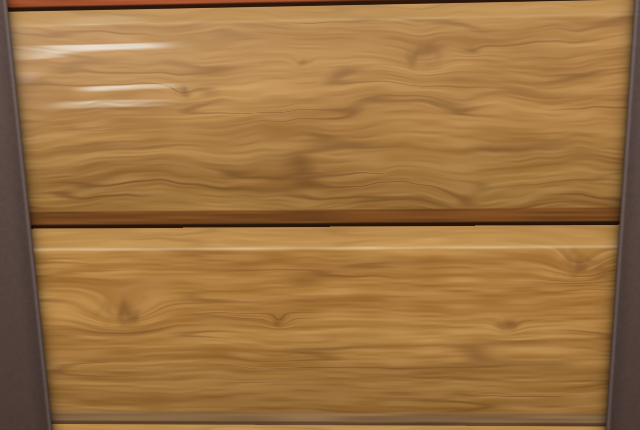
Reproduce this texture procedurally as a WebGL 2 fragment shader.

```glsl
#version 300 es
precision highp float;
// Two bevelled wood-grain siding planks held between dark metal side rails.
uniform vec2 u_resolution;
out vec4 fragColor;

float hash(vec2 p) {
    p = fract(p * vec2(0.1031, 0.1173));
    p += dot(p, p.yx + 33.33);
    return fract((p.x + p.y) * p.x * 57.0);
}

float noise(vec2 p) {
    vec2 i = floor(p), f = fract(p);
    f = f * f * (3.0 - 2.0 * f);
    return mix(mix(hash(i), hash(i + vec2(1, 0)), f.x),
               mix(hash(i + vec2(0, 1)), hash(i + vec2(1, 1)), f.x), f.y);
}

float fbm(vec2 p) {
    float sum = 0.0, amp = 0.5;
    for (int i = 0; i < 4; i++) {
        sum += amp * noise(p);
        p = p * 2.03 + 7.1;
        amp *= 0.5;
    }
    return sum;
}

// Thin lines where the noise crosses its middle value.
float veins(vec2 p, float width) {
    return 1.0 - smoothstep(0.0, width, abs(noise(p) - 0.5));
}

// Knot centres and sizes.
const vec3 KNOTS[8] = vec3[8](
    vec3(0.98, 0.874, 0.035), vec3(0.287, 0.273, 0.042),
    vec3(1.347, 0.39, 0.034), vec3(0.649, 0.254, 0.014),
    vec3(1.18, 0.24, 0.017), vec3(0.707, 0.855, 0.016),
    vec3(0.426, 0.787, 0.015), vec3(1.09, 0.884, 0.017));

vec3 woodColor(vec2 p, float row) {
    float upper = 1.0 - clamp(row, 0.0, 1.0);
    // Grain height field, bent around the knots.
    float bend = mix(0.045, 0.11, upper);
    float height = p.y + bend * (fbm(p * vec2(2.6, 4.0) + row * 9.0) - 0.5);
    float core = 0.0;
    for (int i = 0; i < 8; i++) {
        vec3 k = KNOTS[i];
        vec2 d = (p - k.xy) / k.z;
        height += k.z * 1.1 * exp(-dot(d * vec2(0.55, 0.9), d * vec2(0.55, 0.9)));
        d += 1.2 * (vec2(noise(p * 45.0), noise(p * 45.0 + 9.0)) - 0.5);
        core += exp(-dot(d * vec2(1.1, 1.7), d * vec2(1.1, 1.7)));
    }
    vec2 g = vec2(p.x, height + row * 3.7);
    float broad = fbm(g * vec2(1.8, 24.0));
    float streak = noise(g * vec2(4.0, mix(105.0, 72.0, upper)));
    float fine = noise(g * vec2(14.0, 190.0));
    float lines = veins(g * vec2(3.2, mix(62.0, 42.0, upper)), 0.11)
                * smoothstep(0.25, 0.7, noise(g * vec2(5.0, 26.0) + 4.0));

    vec3 col = mix(vec3(0.59, 0.40, 0.19), vec3(0.77, 0.58, 0.32),
                   clamp(0.5 + 1.1 * (broad - 0.45) + 0.45 * (streak - 0.5), 0.0, 1.0));
    col += 0.09 * (fine - 0.5);
    col = mix(col, vec3(0.44, 0.28, 0.14), lines * mix(0.38, 0.5, upper));
    col = mix(col, vec3(0.40, 0.25, 0.13), clamp(core, 0.0, 1.0) * (0.3 + 0.3 * fine));

    // Cool sheen and wet-looking glints on the upper left.
    float sheen = upper * smoothstep(0.5, 0.95, p.y) * exp(-0.8 * p.x);
    col = mix(col, vec3(0.80, 0.66, 0.54), sheen * 0.5);
    vec2 c = (p - vec2(0.24, 0.85)) / vec2(0.23, 0.14);
    float glint = smoothstep(0.56, 0.8, noise(vec2(p.x * 4.0, (p.y - 0.03 * p.x) * 52.0)))
                * smoothstep(1.1, 0.4, length(c)) * upper;
    return mix(col, vec3(0.93, 0.89, 0.84), glint * (0.45 + 0.5 * fine));
}

void main() {
    float px = 1.0 / u_resolution.y;
    vec2 p = gl_FragCoord.xy * px;
    float aspect = u_resolution.x * px;

    // Tilted rows that shrink slightly toward the bottom.
    float down = 1.0 - p.y;
    float d = down - 0.012 + (p.x - 0.74) * mix(0.02, -0.005, down);
    float v = d * (1.822 + 0.233 * d);
    float row = floor(v), f = v - row;
    float aa = 2.2 * px;
    float lower = clamp(row, 0.0, 1.0);
    vec3 col = woodColor(p, row);

    // Lighter top lip with a bright fold line.
    float lip = mix(0.065, 0.105, lower);
    float onLip = 1.0 - smoothstep(lip - aa, lip + aa, f);
    col = mix(col, vec3(0.77, 0.60, 0.36), onLip * 0.5);
    float fold = exp(-pow((f - lip) / 0.008, 2.0));
    col = mix(col, vec3(0.90, 0.79, 0.62),
              fold * mix(0.3, 0.75, lower) * (0.5 + 0.5 * noise(p * vec2(14, 3))));
    col *= 1.0 - 0.13 * smoothstep(0.35, 0.93, f);

    // Shaded bottom bevel and dark seam.
    float bevelTop = mix(0.92, 0.937, lower);
    vec3 bevel = row < 0.0 ? vec3(0.62, 0.30, 0.17)
               : mix(vec3(0.45, 0.27, 0.12), vec3(0.53, 0.41, 0.28), lower);
    bevel *= 0.85 + 0.3 * noise(p * vec2(7, 170));
    col = mix(col, bevel, 0.92 * smoothstep(bevelTop - aa, bevelTop + aa, f));
    float seam = smoothstep(0.982 - aa, 0.99, f) + 1.0 - smoothstep(0.0, aa, f);
    col = mix(col, vec3(0.12, 0.06, 0.03), min(seam, 1.0) * mix(0.9, 0.4, lower));

    // Slanted side rails with a contact shadow on the wood.
    float left = mix(0.122, 0.016, p.y) - p.x;
    float right = p.x - aspect + mix(0.08, 0.012, p.y);
    float rail = max(left, right);
    col *= 1.0 - 0.5 * exp(min(rail, 0.0) / 0.012);
    vec3 metal = mix(vec3(0.27, 0.21, 0.19), vec3(0.40, 0.33, 0.31), p.y * 0.75);
    metal *= 0.9 + 0.15 * smoothstep(0.0, 0.05, rail) + 0.06 * noise(p * 150.0);
    metal += 0.10 * exp(-pow((rail - 0.006) / 0.004, 2.0));
    col = mix(col, metal, smoothstep(-px, px, rail));
    fragColor = vec4(col, 1.0);
}
```
